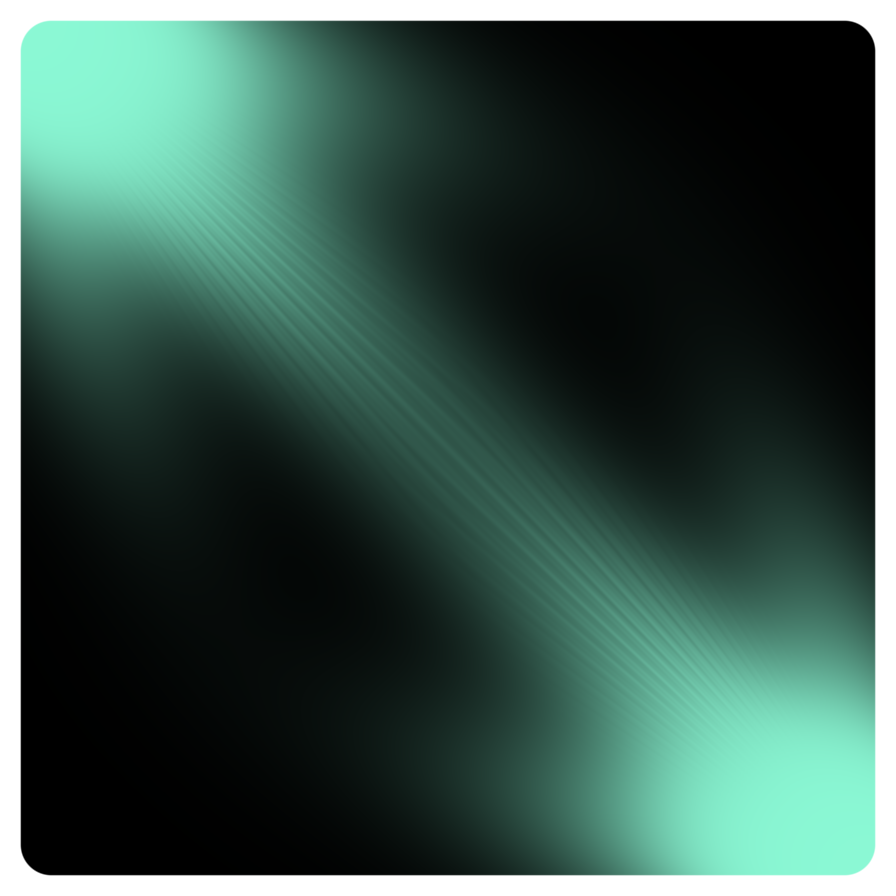
Give the GLSL for this background, as a Shadertoy shader.

```glsl
// A black rounded card on white, lit by two mint beams from opposite corners.
// Each beam is a Gaussian core with two wider side lobes and fine diverging
// streaks made of layered sines; the second is the first turned by 180 degrees.

#define MINT vec3(0.545, 0.975, 0.835)
#define CARD_HALF 0.4768
#define CARD_RADIUS 0.034
#define CORE_REACH 0.53
#define LOBE_REACH 0.37
#define LOBE_WIDTH 0.118
#define STREAK_FREQ 240.0
#define STREAK_GAIN 0.055

float bell(float x, float width) {
    float t = x / width;
    return exp(-t * t);
}

float roundedBox(vec2 p, float halfSize, float radius) {
    vec2 q = abs(p) - halfSize + radius;
    return length(max(q, 0.0)) + min(max(q.x, q.y), 0.0) - radius;
}

// Light strands across the fan, fading in away from its source
float streaks(float along, float across) {
    float ray = across / (max(along, 0.0) + 0.08);
    float strands = sin(ray * STREAK_FREQ + 0.9)
                  + 0.6 * sin(ray * STREAK_FREQ * 1.63 + 2.1)
                  + 0.35 * sin(ray * STREAK_FREQ * 2.71 + 0.4);
    float envelope = bell(across + 0.01, 0.075) * smoothstep(0.15, 0.45, along);
    return 1.0 + STREAK_GAIN * strands * envelope;
}

// Beam leaving the origin along the diagonal of the positive quadrant
float beam(vec2 p) {
    float along = (p.x + p.y) * 0.70711;
    float across = (p.x - p.y) * 0.70711;

    // Core, slightly wider on its positive side
    float coreWidth = mix(0.105, 0.125, smoothstep(-0.08, 0.08, across));
    float core = 1.05 * bell(along, CORE_REACH) * bell(across, coreWidth);

    // Side lobes that drift outward with distance
    float drift = 0.05 + 0.38 * along;
    float lobes = 0.85 * bell(across - drift, LOBE_WIDTH)
                + 0.70 * bell(across + drift, LOBE_WIDTH * 0.92);
    lobes *= bell(along, LOBE_REACH);

    return core * streaks(along, across) + lobes;
}

void mainImage(out vec4 fragColor, in vec2 fragCoord) {
    vec2 uv = fragCoord / iResolution.xy;
    float pixel = 1.0 / min(iResolution.x, iResolution.y);

    // Paired beams from the upper left and lower right
    vec2 fromTop = vec2(uv.x, 1.0 - uv.y);
    float light = beam(fromTop) + beam(1.0 - fromTop);

    // Soft shoulder that keeps the brightest area at the mint tone
    light /= pow(1.0 + pow(light, 6.0), 1.0 / 6.0);

    // Card over the white margin
    float edge = roundedBox(uv - 0.5, CARD_HALF, CARD_RADIUS);
    float margin = smoothstep(-pixel, pixel, edge);
    fragColor = vec4(mix(MINT * light, vec3(1.0), margin), 1.0);
}
```
